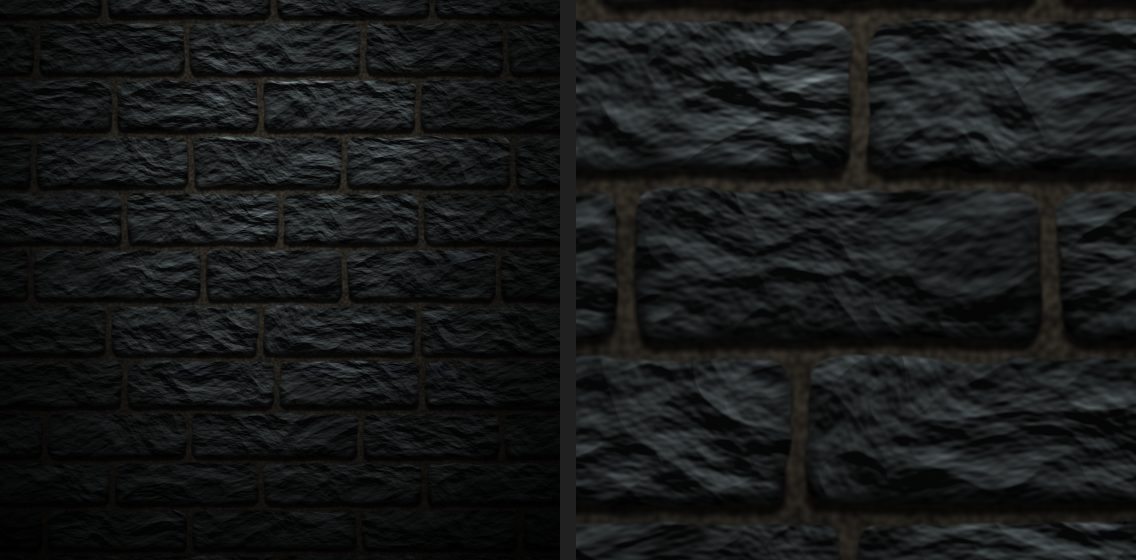
Left, the full canvas; right, a detail of the centre.
A WebGL 2 fragment shader for this texture:

```glsl
#version 300 es
precision highp float;
// Dark rough-hewn brick wall in running bond, lit softly from above.

uniform vec2 u_resolution;
out vec4 fragColor;

#define BRICK_LENGTH 0.282
#define LENGTH_JITTER 0.045
#define JOINT_WIDTH 0.0118
#define CORNER_RADIUS 0.013
#define EDGE_WOBBLE 0.0035
#define ROUGHNESS 0.021
#define STONE_COLOR vec3(0.138, 0.152, 0.155)
#define MORTAR_COLOR vec3(0.200, 0.183, 0.155)
#define LIGHT_CENTER vec2(0.50, 0.73)
#define LIGHT_FALLOFF vec2(4.4, 2.5)

float hash(vec2 p) {
  vec3 q = fract(p.xyx * vec3(0.1031, 0.1030, 0.0973));
  q += dot(q, q.yzx + 33.33);
  return fract((q.x + q.y) * q.z);
}

float cornerGradient(vec2 cell, vec2 offset) {
  float angle = 6.28318 * hash(cell + 57.0);
  return dot(vec2(cos(angle), sin(angle)), offset);
}

float gradientNoise(vec2 p) {
  vec2 i = floor(p), f = fract(p);
  vec2 w = f * f * f * (f * (f * 6.0 - 15.0) + 10.0);
  vec2 e = vec2(1.0, 0.0);
  float low = mix(cornerGradient(i, f), cornerGradient(i + e, f - e), w.x);
  float high = mix(cornerGradient(i + e.yx, f - e.yx),
                   cornerGradient(i + 1.0, f - 1.0), w.x);
  return mix(low, high, w.y);
}

// Chiselled relief: creased facets at first, plain grain in the finer octaves
float relief(vec2 p) {
  float height = 0.0, amplitude = 1.0;
  p *= vec2(11.0, 16.0);
  p += 0.35 * gradientNoise(p * 0.7 + 9.0);
  for (int octave = 0; octave < 5; octave++) {
    float n = gradientNoise(p);
    height += amplitude * (octave < 2 ? 0.5 - 1.2 * abs(n) : n);
    p = mat2(1.85, 0.55, -0.65, 1.95) * p + 17.3;
    amplitude *= 0.5;
  }
  return height;
}

// Depth of a bed joint below the top; courses get lower toward the floor
float courseEdge(float i) {
  return 0.0365 + 0.107 * i - 0.0012 * i * i - 0.007 * sin(0.62832 * i);
}

// Position of an upright joint; the bond shifts once, at the seventh course
float uprightJoint(float k, float course) {
  float parity = mod(course + step(7.0, course), 2.0);
  float jitter = LENGTH_JITTER * (hash(vec2(k + 5.0, course + 3.0)) - 0.5);
  return mix(0.202, 0.066, parity) + k * BRICK_LENGTH + jitter;
}

// x: signed distance to the brick, y: height within it (-1 to 1), zw: its index
vec4 wall(vec2 p) {
  float depth = 1.0 - p.y, course = 0.0, column = -1.0;
  for (int i = 0; i < 12; i++) course += step(courseEdge(float(i)), depth);
  for (int k = 0; k < 5; k++) column += step(uprightJoint(float(k), course), p.x);
  vec2 low = vec2(uprightJoint(column, course), 1.0 - courseEdge(course));
  vec2 high = vec2(uprightJoint(column + 1.0, course), 1.0 - courseEdge(course - 1.0));
  vec2 local = p - 0.5 * (low + high);
  vec2 extent = 0.5 * (high - low - JOINT_WIDTH);
  vec2 q = abs(local) - extent + CORNER_RADIUS;
  float d = length(max(q, 0.0)) + min(max(q.x, q.y), 0.0) - CORNER_RADIUS;
  return vec4(d, local.y / extent.y, column, course);
}

void main() {
  vec2 uv = gl_FragCoord.xy / u_resolution;
  float pixel = 1.0 / min(u_resolution.x, u_resolution.y);

  // Uneven, chipped outlines
  vec2 p = uv + EDGE_WOBBLE * vec2(gradientNoise(uv * 22.0), gradientNoise(uv * 19.0 + 40.0));
  p += 0.4 * EDGE_WOBBLE * gradientNoise(uv * 75.0);
  vec4 brick = wall(p);
  float d = brick.x + 0.003 * gradientNoise(uv * 34.0 + 11.0);

  // Stone face, shaded by its slope toward the light
  vec2 stonePoint = uv + 3.7 * brick.zw;
  float slope = (relief(stonePoint) - relief(stonePoint + vec2(0.0004, 0.002))) / 0.002;
  float shade = max(1.0 + ROUGHNESS * slope, 0.2);
  float tone = 0.88 + 0.24 * hash(brick.zw + 21.0);
  vec3 stone = STONE_COLOR * tone * shade;
  stone *= 1.0 + 0.25 * gradientNoise(uv * 9.0 + 5.0);

  // Rounded rim: pale along the top, dark along the bottom
  float rim = smoothstep(-0.012, 0.0, d);
  float underside = 1.0 - smoothstep(-0.95, 0.1, brick.y);
  stone *= 1.0 - rim * (0.2 + 0.6 * underside - 0.4 * smoothstep(0.6, 1.0, brick.y));

  // Sandy mortar, shadowed by the brick above
  float grain = gradientNoise(uv * 190.0) + 0.7 * gradientNoise(uv * 60.0);
  float shadow = 1.0 - smoothstep(-0.003, 0.003, wall(p + vec2(0.0, 0.006)).x);
  vec3 mortar = MORTAR_COLOR * (0.9 + 0.5 * grain) * (1.0 - 0.75 * shadow);

  // Pool of light fading toward the sides and the floor
  vec2 away = uv - LIGHT_CENTER;
  float light = exp(-dot(LIGHT_FALLOFF, away * away));
  float soft = 0.001 + 0.75 * pixel;
  vec3 color = mix(stone, mortar, smoothstep(-soft, soft, d));
  fragColor = vec4(color * light, 1.0);
}
```
